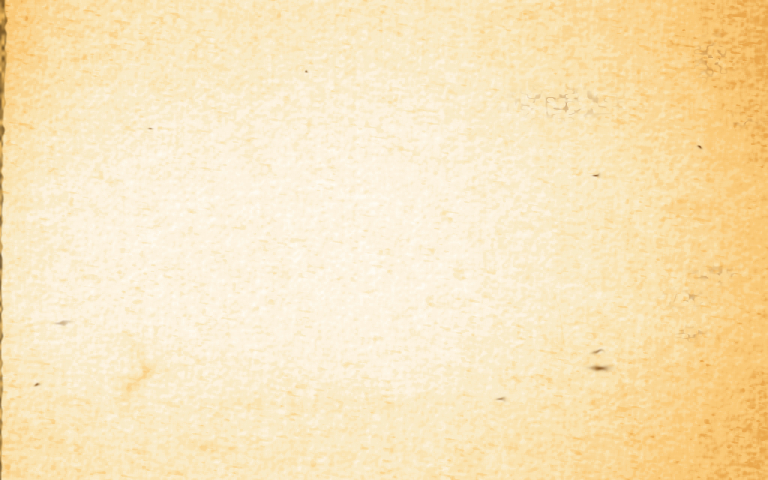
This texture is drawn by a WebGL 1 fragment shader. Its source:

```glsl
precision highp float;
uniform vec2 u_resolution;

float hash(vec2 p) {
  return fract(sin(dot(p, vec2(127.1, 311.7))) * 43758.5453);
}

float noise(vec2 p) {
  vec2 cell = floor(p), f = fract(p);
  f = f * f * (3.0 - 2.0 * f);
  float low = mix(hash(cell), hash(cell + vec2(1.0, 0.0)), f.x);
  float high = mix(hash(cell + vec2(0.0, 1.0)), hash(cell + 1.0), f.x);
  return mix(low, high, f.y);
}

float fbm(vec2 p) {
  float sum = 0.0, weight = 0.5;
  for (int i = 0; i < 4; i++) {
    sum += weight * noise(p);
    p = p * 2.03 + 17.3;
    weight *= 0.5;
  }
  return sum / 0.9375;
}

vec2 rotate(vec2 p, float angle) {
  float c = cos(angle), s = sin(angle);
  return vec2(c * p.x + s * p.y, c * p.y - s * p.x);
}

float segment(vec2 p, vec2 a, vec2 b) {
  vec2 ab = b - a;
  return length(p - a - ab * clamp(dot(p - a, ab) / dot(ab, ab), 0.0, 1.0));
}

float blot(vec2 p, vec2 center, vec2 radius) {
  vec2 d = (p - center) / radius;
  return exp(-dot(d, d));
}

// Broken thin wrinkles inside a soft ellipse
float scuff(vec2 p, vec2 center, vec2 radius) {
  float ridge = abs(noise(p * vec2(75.0, 120.0) + 31.0) - 0.5);
  float broken = smoothstep(0.3, 0.65, noise(p * 100.0 + 7.0));
  return blot(p, center, radius) * broken * (1.0 - smoothstep(0.02, 0.2, ridge));
}

vec3 paperRamp(float t) {
  vec3 c = mix(vec3(1.0, 0.985, 0.95), vec3(0.99, 0.95, 0.87), smoothstep(-0.15, 0.1, t));
  c = mix(c, vec3(0.98, 0.92, 0.78), smoothstep(0.1, 0.27, t));
  c = mix(c, vec3(0.98, 0.89, 0.69), smoothstep(0.27, 0.43, t));
  c = mix(c, vec3(0.98, 0.84, 0.58), smoothstep(0.43, 0.6, t));
  c = mix(c, vec3(0.98, 0.79, 0.47), smoothstep(0.6, 0.78, t));
  return mix(c, vec3(0.92, 0.66, 0.3), smoothstep(0.78, 1.08, t));
}

// Aged toning: pale middle, warm borders, strongest on the right
float toning(vec2 p) {
  float right = pow(smoothstep(0.75, 1.8, p.x), 1.2);
  float top = smoothstep(0.55, 1.05, p.y);
  float bottom = 1.0 - smoothstep(-0.02, 0.4, p.y);
  float left = exp(-p.x / 0.13) * mix(0.25, 0.56, smoothstep(0.35, 0.95, p.y));
  float edge = 0.15 * blot(p, vec2(1.63, 0.6), vec2(0.16, 0.5));
  float t = 0.06 + 0.66 * right + 0.28 * top + 0.28 * bottom + left + edge;
  return t + 0.08 * (fbm(p * 4.0) - 0.5);
}

// Crisp cross weave, short fibres and lit relief
float paperGrain(vec2 p) {
  vec2 q = rotate(p, -0.14);
  float fibres = noise(q * vec2(55.0, 150.0)) - 0.5;
  float counter = noise(rotate(p, 0.2) * vec2(75.0, 155.0) + 23.0) - 0.5;
  float relief = noise(p * 125.0) - noise(p * 125.0 + vec2(0.5, -0.7));
  float fine = hash(floor(p * 160.0)) - 0.5;
  float warp = noise(p * vec2(160.0, 45.0) + 70.0) - 0.5;
  float weft = noise(p * vec2(45.0, 160.0) + 90.0) - 0.5;
  float patches = noise(p * vec2(24.0, 34.0) + 12.0) - 0.5;
  float flecks = smoothstep(0.66, 0.95, noise(q * vec2(75.0, 158.0) + 40.0));
  flecks *= smoothstep(0.25, 0.7, noise(p * 30.0 + 60.0));
  return 0.12 * fibres + 0.1 * counter + 0.13 * relief + 0.1 * fine
    + 0.11 * warp + 0.08 * weft + 0.05 * patches + 0.2 * flecks;
}

// Folded mark, soft stains and crease
float stains(vec2 p) {
  vec2 q = p + 0.014 * (vec2(noise(p * 28.0), noise(p * 28.0 + 9.0)) - 0.5);
  vec2 tip = vec2(0.313, 0.225);
  float fold = 0.2 * exp(-segment(q, tip, vec2(0.268, 0.295)) / 0.012);
  fold += 0.36 * exp(-segment(q, tip, vec2(0.267, 0.192)) / 0.012);
  float soft = 0.15 * blot(q, vec2(0.45, 0.069), vec2(0.055, 0.012));
  soft += 0.1 * blot(q, vec2(0.67, 0.16), vec2(0.22, 0.018));
  soft += 0.13 * blot(q, vec2(1.44, 0.565), vec2(0.05, 0.014));
  soft += 0.2 * blot(q, vec2(0.944, 0.804), vec2(0.012, 0.005));
  float crease = 0.13 * exp(-segment(q, vec2(1.156, 0.396), vec2(1.183, 0.281)) / 0.003);
  return fold + soft + crease;
}

float scuffs(vec2 p) {
  float s = scuff(p, vec2(1.177, 0.785), vec2(0.085, 0.025));
  s += scuff(p, vec2(1.485, 0.88), vec2(0.035, 0.04));
  s += scuff(p, vec2(1.425, 0.38), vec2(0.035, 0.016));
  s += scuff(p, vec2(1.49, 0.427), vec2(0.04, 0.016));
  s += scuff(p, vec2(1.44, 0.306), vec2(0.025, 0.014));
  return s + scuff(p, vec2(1.55, 0.75), vec2(0.035, 0.012));
}

float darkMarks(vec2 p) {
  vec2 q = p + 0.008 * (vec2(noise(p * 75.0), noise(p * 75.0 + 5.0)) - 0.5);
  float m = 0.8 * blot(q, vec2(1.25, 0.233), vec2(0.016, 0.005));
  m += 0.5 * blot(q, vec2(1.246, 0.267), vec2(0.011, 0.003));
  m += 0.5 * blot(q, vec2(1.042, 0.169), vec2(0.008, 0.003));
  m += 0.8 * blot(q, vec2(1.24, 0.635), vec2(0.006, 0.003));
  m += 0.9 * blot(q, vec2(1.458, 0.692), vec2(0.005, 0.003));
  m += 0.6 * blot(q, vec2(0.64, 0.85), vec2(0.003, 0.003));
  m += 0.5 * blot(q, vec2(0.313, 0.735), vec2(0.005, 0.002));
  m += 0.7 * blot(q, vec2(0.079, 0.196), vec2(0.005, 0.003));
  return m + 0.3 * blot(q, vec2(0.13, 0.327), vec2(0.014, 0.002));
}

void main() {
  vec2 p = gl_FragCoord.xy / u_resolution.y;
  vec3 color = paperRamp(toning(p) + paperGrain(p) + stains(p));
  color = mix(color, vec3(0.66, 0.43, 0.2), 0.45 * clamp(scuffs(p), 0.0, 1.0));
  color = mix(color, vec3(0.46, 0.25, 0.05), clamp(darkMarks(p), 0.0, 1.0));

  // Frayed binding along the left border
  float width = mix(0.004, 0.013, smoothstep(0.5, 1.0, p.y)) + 0.005 * (noise(vec2(3.0, p.y * 70.0)) - 0.5);
  float binding = 1.0 - smoothstep(width - 0.003, width + 0.003, p.x);
  vec3 bindingColor = mix(vec3(0.35, 0.24, 0.08), vec3(0.92, 0.71, 0.34), noise(p * vec2(150.0, 90.0)));
  color = mix(color, bindingColor, 0.8 * binding);
  gl_FragColor = vec4(color, 1.0);
}
```
